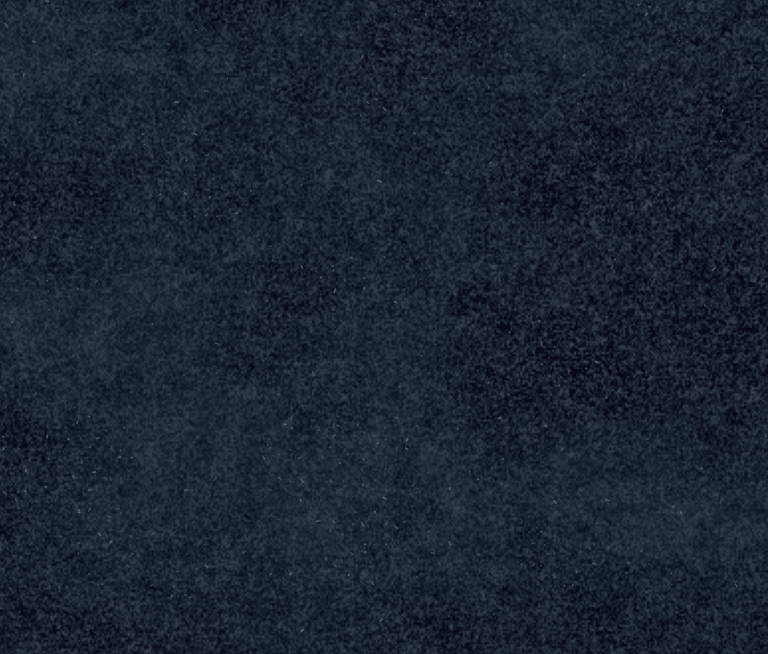
This texture is drawn by a Shadertoy shader. Its source:

```glsl
// Dark navy felt: soft, slightly horizontal clouds under a dense fine grain.
// The summed tone is mapped through a dark-to-light navy ramp,
// then sparse pale fibres are scattered over it in loose clusters.

// Integer hash of a lattice cell, four values in 0..1
vec4 hash4(vec2 cell, uint seed) {
    uvec2 q = uvec2(ivec2(cell) + 4096);
    uint h = q.x * 1597334673u ^ q.y * 3812015801u ^ seed * 2798796415u;
    vec4 r;
    for (int i = 0; i < 4; i++) {
        h = h * 747796405u + 2891336453u;
        uint w = ((h >> ((h >> 28u) + 4u)) ^ h) * 277803737u;
        h = (w >> 22u) ^ w;
        r[i] = float(h >> 8u) / 16777216.0;
    }
    return r;
}

float valueNoise(vec2 p, uint seed) {
    vec2 cell = floor(p), f = fract(p);
    f = f * f * (3.0 - 2.0 * f);
    float a = hash4(cell, seed).x;
    float b = hash4(cell + vec2(1, 0), seed).x;
    float c = hash4(cell + vec2(0, 1), seed).x;
    float d = hash4(cell + vec2(1, 1), seed).x;
    return mix(mix(a, b, f.x), mix(c, d, f.x), f.y);
}

// Layered noise centred on zero
float clouds(vec2 p, uint seed) {
    float sum = 0.0, weight = 0.5;
    for (uint i = 0u; i < 5u; i++) {
        sum += weight * (valueNoise(p, seed + i) - 0.5);
        p = mat2(1.6, 1.2, -1.2, 1.6) * p + 7.3;
        weight *= 0.6;
    }
    return sum;
}

// Short pale fibre, at most one per cell, denser where cluster is high
float fibre(vec2 uv, float cells, float cluster, uint seed) {
    vec2 cell = floor(uv * cells);
    vec4 rnd = hash4(cell, seed);
    vec4 look = hash4(cell, seed + 1u);
    vec2 p = (fract(uv * cells) - 0.3 - 0.4 * rnd.xy) / cells;
    float angle = 3.14159 * rnd.z;
    vec2 dir = vec2(cos(angle), sin(angle));
    float halfLength = 0.0028 * look.x * look.x;
    float dist = length(p - dir * clamp(dot(p, dir), -halfLength, halfLength));
    float soft = 0.6 / iResolution.y;
    float shape = 1.0 - smoothstep(0.001 - soft, 0.0014 + soft, dist);
    float present = step(rnd.w, 0.04 + 0.3 * cluster);
    return shape * present * mix(0.25, 1.0, look.y * look.y);
}

void mainImage(out vec4 fragColor, in vec2 fragCoord) {
    vec2 uv = fragCoord / iResolution.y;

    // Broad mottling and small clumps
    float cloud = clouds(uv * vec2(3.4, 4.4), 11u);
    float clump = clouds(uv * vec2(26.0, 32.0), 23u);

    // Two turned grain layers, rougher in the dark patches
    vec2 turned = mat2(0.8, 0.6, -0.6, 0.8) * uv;
    float grain = 0.13 * (valueNoise(uv * vec2(330.0, 300.0), 31u) - 0.5)
                + 0.11 * (valueNoise(turned * 190.0, 37u) - 0.5);
    grain *= clamp(1.05 - 1.3 * cloud, 0.7, 1.4);

    float tone = 0.134 + 0.10 * cloud + 0.08 * clump + grain;

    // Navy ramp
    vec3 deepNavy = vec3(0.045, 0.065, 0.125);
    vec3 navy = vec3(0.10, 0.14, 0.19);
    vec3 paleNavy = vec3(0.19, 0.23, 0.28);
    vec3 color = mix(deepNavy, navy, clamp((tone - 0.065) / 0.075, -0.4, 1.0));
    color = mix(color, paleNavy, clamp((tone - 0.14) / 0.09, 0.0, 1.3));
    color += vec3(-0.025, 0.01, 0.01) * cloud;

    // Scattered fibres
    float cluster = smoothstep(0.5, 0.9, valueNoise(uv * 7.0, 53u));
    float fleck = max(fibre(uv, 62.0, cluster, 61u),
                      fibre(turned + 3.0, 47.0, cluster, 71u));
    color = mix(color, vec3(0.42, 0.47, 0.52), 0.75 * fleck);

    fragColor = vec4(max(color, 0.0), 1.0);
}
```
